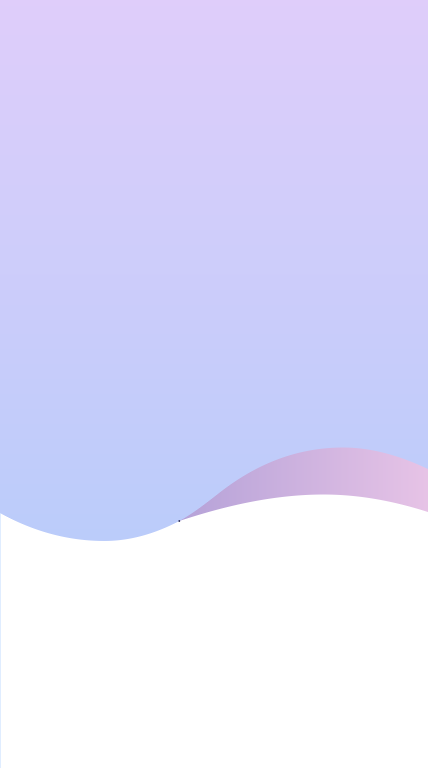
Give the GLSL for this background, as a Shadertoy shader.

```glsl
// Pastel lilac-to-blue sky above a white wave with a pink-violet ribbon.

const vec3 SKY_TOP = vec3(0.874, 0.804, 0.980);
const vec3 SKY_LOW = vec3(0.733, 0.800, 0.980);
const vec3 RIBBON_LEFT = vec3(0.710, 0.635, 0.847);
const vec3 RIBBON_RIGHT = vec3(0.904, 0.765, 0.902);
const vec3 EDGE_TINT = vec3(0.84, 0.91, 1.0);
const vec3 DOT_COLOR = vec3(0.12, 0.12, 0.28);

// Point where the ribbon leaves the wave
const vec2 JOIN = vec2(0.419, 0.3216);

// Height at x of a cubic through a and b with the given end slopes
float cubicHeight(float x, vec2 a, vec2 b, float slopeA, float slopeB) {
    float span = b.x - a.x;
    float t = clamp((x - a.x) / span, 0.0, 1.0);
    float s = 1.0 - t;
    return mix(a.y, b.y, t * t * (3.0 - 2.0 * t))
         + span * t * s * (slopeA * s - slopeB * t);
}

float waveHeight(float x) {
    vec2 start = vec2(0.0, 0.332);
    vec2 trough = vec2(0.244, 0.2956);
    vec2 crest = vec2(0.756, 0.3561);
    vec2 end = vec2(1.0, 0.3333);
    if (x < trough.x) return cubicHeight(x, start, trough, -0.308, 0.0);
    if (x < JOIN.x) return cubicHeight(x, trough, JOIN, 0.0, 0.291);
    if (x < crest.x) return cubicHeight(x, JOIN, crest, 0.185, 0.0);
    return cubicHeight(x, crest, end, 0.0, -0.179);
}

float ribbonHeight(float x) {
    vec2 bend = vec2(0.512, 0.3581);
    vec2 crest = vec2(0.802, 0.4173);
    vec2 end = vec2(1.0, 0.3893);
    if (x < bend.x) return cubicHeight(x, JOIN, bend, 0.308, 0.437);
    if (x < crest.x) return cubicHeight(x, bend, crest, 0.437, 0.0);
    return cubicHeight(x, crest, end, 0.0, -0.263);
}

// Antialiased coverage of the area below a height
float below(float y, float height, float pixel) {
    return clamp((height - y) / pixel + 0.5, 0.0, 1.0);
}

void mainImage(out vec4 fragColor, in vec2 fragCoord) {
    vec2 uv = fragCoord / iResolution.xy;
    vec2 pixel = 1.0 / iResolution.xy;

    // Sky
    vec3 color = mix(SKY_LOW, SKY_TOP, clamp((uv.y - 0.30) / 0.70, 0.0, 1.0));

    // Ribbon, shaded from left to right
    float along = clamp((uv.x - JOIN.x) / (1.0 - JOIN.x), 0.0, 1.0);
    float ribbon = below(uv.y, ribbonHeight(uv.x), pixel.y) * step(JOIN.x, uv.x);
    color = mix(color, mix(RIBBON_LEFT, RIBBON_RIGHT, along), ribbon);

    // White wave with a hairline tint on the left border
    float hairline = below(uv.x, 0.0018, pixel.x);
    vec3 ground = mix(vec3(1.0), EDGE_TINT, hairline);
    color = mix(color, ground, below(uv.y, waveHeight(uv.x), pixel.y));

    // Tiny dark dot at the join
    vec2 offset = (uv - JOIN) * vec2(iResolution.x / iResolution.y, 1.0);
    float dotMask = below(length(offset), 0.0011, pixel.y);
    color = mix(color, DOT_COLOR, dotMask);

    fragColor = vec4(color, 1.0);
}
```
